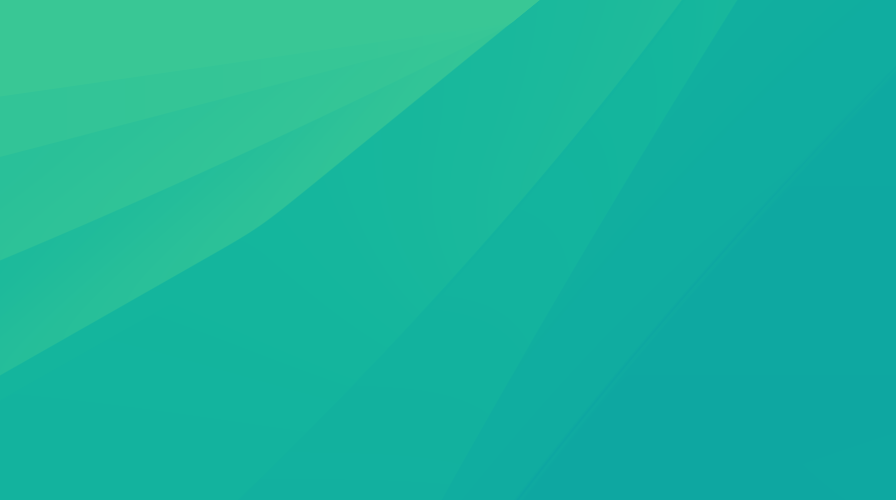
A Shadertoy shader for this background:

```glsl
// Draws overlapping translucent sheets fanning from green (upper left) to blue-teal (lower right).

#define DEEP_TEAL   vec3(0.046, 0.638, 0.638)
#define MID_TEAL    vec3(0.078, 0.712, 0.616)
#define SOFT_GREEN  vec3(0.240, 0.790, 0.582)
#define FAN_TIP     vec2(0.573, 0.955)
#define BEND_X      0.29
#define BEND_WIDTH  0.012
#define CREASE      0.0020

// Three-stop colour ramp; tone 0 is deep teal, 1 is soft green.
vec3 ramp(float tone) {
    vec3 low = mix(DEEP_TEAL, MID_TEAL, clamp(tone * 2.0, 0.0, 1.0));
    return mix(low, SOFT_GREEN, clamp(tone * 2.0 - 1.0, 0.0, 1.0));
}

// Antialiased coverage of the side where d is positive.
float cover(float d) {
    return smoothstep(-0.6, 0.6, d / fwidth(d));
}

// Narrow bell around zero.
float bell(float d, float width) {
    return exp(-d * d / (width * width));
}

float parabola(float t, vec3 k) {
    return k.x + t * (k.y + t * k.z);
}

// Height above a straight ray from the left border to the fan tip.
float aboveRay(vec2 uv, float leftY) {
    return uv.y - mix(leftY, FAN_TIP.y, uv.x / FAN_TIP.x);
}

void mainImage(out vec4 fragColor, in vec2 fragCoord) {
    vec2 uv = fragCoord / iResolution.xy;

    // Signed distances to the sheet borders, positive towards the upper left.
    float outer  = parabola(uv.y, vec3(0.577, 0.430, 0.066)) - uv.x;
    float inner  = parabola(uv.y, vec3(0.493, 0.310, 0.020)) - uv.x;
    float centre = parabola(uv.y, vec3(0.266, 0.575, -0.080)) - uv.x;
    float bend   = BEND_WIDTH * log(1.0 + exp((uv.x - BEND_X) / BEND_WIDTH));
    float fan    = uv.y - (0.249 + 1.02 * uv.x + 0.44 * bend);
    float fanLow = uv.y - parabola(uv.x, vec3(0.479, 0.750, 0.140));
    float fanMid = aboveRay(uv, 0.686);
    float fanTop = aboveRay(uv, 0.807);
    float toTip  = clamp(uv.x / FAN_TIP.x, 0.0, 1.0);

    // Right-hand sheets, with a faint fold in the lower corner.
    float tone = 0.11 + 0.07 * uv.y;
    float corner = uv.y - 0.135 - 0.596 * (uv.x - 1.0);
    tone += 0.02 * cover(-corner) * smoothstep(0.75, 1.0, uv.x);
    float nearInner = exp(-max(-inner, 0.0) * 7.0);
    tone = mix(tone, 0.20 + 0.06 * uv.y + 0.07 * nearInner, cover(outer));

    // Crease: a dark hairline beside a pale one.
    float creaseFade = 1.0 - smoothstep(0.5, 0.95, uv.y);
    tone -= 0.09 * bell(outer - 0.3 * CREASE, CREASE) * creaseFade;
    tone += 0.07 * bell(outer + 2.0 * CREASE, 1.5 * CREASE);

    // Strip beside the centre, paler towards its right border.
    float strip = 0.36 + 0.14 * uv.y + 0.05 * exp(-max(inner, 0.0) * 20.0) * uv.y;
    tone = mix(tone, strip, cover(inner));

    // Broad central sheet, brightest along its upper right border.
    float sheen = exp(-max(centre, 0.0) * 5.0) * smoothstep(0.0, 0.7, uv.y);
    float sheet = 0.42 + 0.10 * uv.y + 0.12 * sheen;
    sheet += 0.035 * cover(fan + 0.05) * smoothstep(0.30, 0.0, uv.x);
    tone = mix(tone, sheet, cover(centre));
    tone -= 0.04 * bell(centre + CREASE, CREASE) * smoothstep(0.2, 0.6, uv.y);

    // Green fan, each layer lighter towards its lower border and the tip.
    float lowLayer = mix(0.70, 0.60, smoothstep(0.0, 0.23, fan)) + 0.20 * toTip;
    tone = mix(tone, lowLayer, cover(fan));
    float midLayer = mix(0.80, 0.75, smoothstep(0.0, 0.2, fanLow)) + 0.13 * toTip;
    tone = mix(tone, midLayer, cover(fanLow) * cover(fan));
    tone = mix(tone, 0.86 + 0.08 * toTip, cover(fanMid) * cover(fan));
    tone = mix(tone, 0.95, cover(fanTop) * cover(fan));

    fragColor = vec4(ramp(tone), 1.0);
}
```
